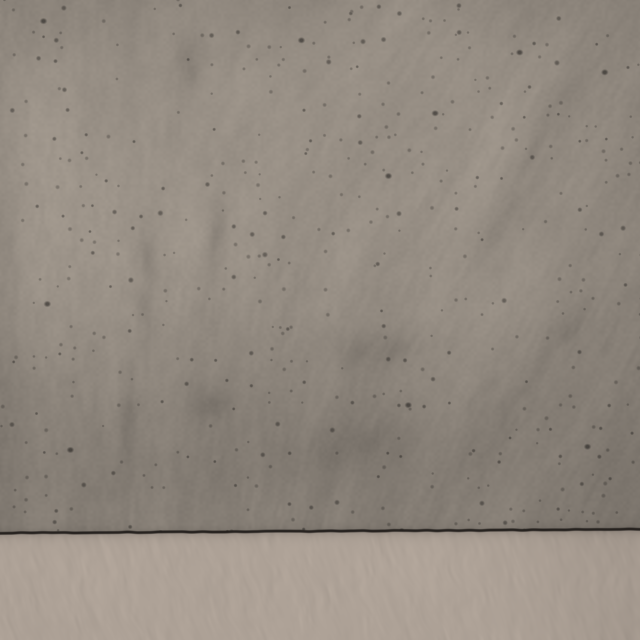
Reproduce this texture procedurally as a Shadertoy shader.

```glsl
// Weathered concrete slab above a pale, wrinkled plaster band, split by a thin dark seam.
// The slab layers broad light, leaning noise streaks, soft stains and hashed pits;
// the plaster is a stretched noise height field lit from one side.

const vec3 CONCRETE_TINT = vec3(1.0, 0.944, 0.878);
const vec3 PLASTER_COLOR = vec3(0.682, 0.635, 0.592);
const vec3 SEAM_COLOR = vec3(0.12, 0.105, 0.095);
const float SEAM_LEFT = 0.167;
const float SEAM_RIGHT = 0.173;
const float SEAM_HALF_WIDTH = 0.0021;
const float STREAK_LEAN = 0.5;
const float STREAK_DEPTH = 0.06;
const float STAIN_DEPTH = 0.045;
const float WRINKLE_DEPTH = 0.09;

// Stains: centre xy, half extent zw
const int STAIN_COUNT = 11;
const vec4 STAINS[STAIN_COUNT] = vec4[](
    vec4(0.34, 0.63, 0.014, 0.06), vec4(0.90, 0.50, 0.028, 0.05),
    vec4(0.85, 0.80, 0.016, 0.09), vec4(0.775, 0.645, 0.02, 0.06),
    vec4(0.59, 0.46, 0.07, 0.03), vec4(0.20, 0.34, 0.015, 0.07),
    vec4(0.325, 0.365, 0.03, 0.025), vec4(0.55, 0.30, 0.10, 0.04),
    vec4(0.80, 0.36, 0.022, 0.09), vec4(0.295, 0.90, 0.022, 0.04),
    vec4(0.23, 0.58, 0.015, 0.09));

// Largest pits
const int PIT_COUNT = 10;
const vec2 PITS[PIT_COUNT] = vec2[](
    vec2(0.812, 0.918), vec2(0.68, 0.823), vec2(0.607, 0.725), vec2(0.471, 0.937),
    vec2(0.074, 0.525), vec2(0.638, 0.367), vec2(0.11, 0.297), vec2(0.918, 0.302),
    vec2(0.945, 0.887), vec2(0.068, 0.967));

float hash(vec2 p) {
    return fract(sin(dot(p, vec2(127.1, 311.7))) * 43758.5453);
}

float noise(vec2 p) {
    vec2 i = floor(p), f = fract(p);
    f = f * f * (3.0 - 2.0 * f);
    return mix(mix(hash(i), hash(i + vec2(1, 0)), f.x),
               mix(hash(i + vec2(0, 1)), hash(i + vec2(1, 1)), f.x), f.y);
}

float fbm(vec2 p) {
    float sum = 0.0, amp = 0.5;
    for (int i = 0; i < 5; i++) {
        sum += amp * noise(p);
        p = mat2(1.6, 1.2, -1.2, 1.6) * p + 7.3;
        amp *= 0.5;
    }
    return sum;
}

float blob(vec2 p, vec2 centre, vec2 extent) {
    vec2 d = (p - centre) / extent;
    return exp(-dot(d, d));
}

// Small pits, at most one per cell, dense only in some patches
float scatteredPits(vec2 p, float cells, float chance, float radius, float px) {
    vec2 id = floor(p * cells);
    vec2 centre = (id + 0.2 + 0.6 * vec2(hash(id + 3.1), hash(id + 8.7))) / cells;
    float r = radius * (0.5 + 0.7 * hash(id + 5.9));
    float present = step(hash(id + 1.3), chance * (0.3 + 1.4 * noise(id / cells * 6.0)));
    return present * (1.0 - smoothstep(r * 0.3, r + px, length(p - centre)));
}

vec3 concrete(vec2 p, float px) {
    // Broad light
    float v = 0.572;
    v += 0.045 * blob(p, vec2(0.16, 0.70), vec2(0.25, 0.25));
    v += 0.032 * blob(p, vec2(0.62, 0.78), vec2(0.26, 0.28));
    v -= 0.052 * smoothstep(0.58, 0.24, p.y);
    v -= 0.035 * smoothstep(0.75, 1.05, p.x);
    v -= 0.025 * smoothstep(0.88, 1.02, p.y) + 0.02 * smoothstep(0.06, 0.0, p.x);

    // Streaks, upright at left and leaning at right
    float lean = STREAK_LEAN * smoothstep(0.1, 0.75, p.x);
    vec2 q = vec2(p.x - lean * (p.y - 0.5), p.y);
    v += STREAK_DEPTH * (fbm(q * vec2(22.0, 5.0)) - 0.48);
    v += 0.035 * (fbm(p * 8.0 + 20.0) - 0.48);
    v += 0.022 * (noise(q * vec2(120.0, 35.0)) - 0.5);
    v += 0.018 * (noise(p * 210.0) - 0.5);

    // Stains with ragged edges
    float ragged = 0.35 + 1.3 * fbm(q * vec2(50.0, 25.0));
    for (int i = 0; i < STAIN_COUNT; i++) {
        vec2 d = p - STAINS[i].xy;
        d.x -= lean * d.y;
        v -= STAIN_DEPTH * ragged * blob(d, vec2(0), STAINS[i].zw);
    }

    // Pits
    float pit = 0.45 * scatteredPits(p, 26.0, 0.22, 0.0034, px);
    pit = max(pit, 0.3 * scatteredPits(p + 0.37, 55.0, 0.14, 0.0026, px));
    for (int i = 0; i < PIT_COUNT; i++) {
        float d = length((p - PITS[i]) * vec2(1.0, 1.15));
        pit = max(pit, 0.6 * (1.0 - smoothstep(0.0015, 0.0052 + px, d)));
    }
    return v * CONCRETE_TINT * (1.0 - 0.75 * pit);
}

float wrinkleHeight(vec2 p) {
    p.x += 0.35 * p.y + 0.012 * noise(p * 28.0);
    return noise(p * vec2(75.0, 26.0)) + 0.45 * noise(p * vec2(150.0, 65.0) + 9.0);
}

vec3 plaster(vec2 p, float depth) {
    float relief = wrinkleHeight(p + vec2(0.003, -0.002)) - wrinkleHeight(p);
    float light = 1.0 + WRINKLE_DEPTH * relief + 0.04 * (fbm(p * 9.0) - 0.48);
    light -= 0.05 * smoothstep(0.7, 1.0, p.x) + 0.07 * exp(-depth / 0.008);
    return PLASTER_COLOR * light;
}

void mainImage(out vec4 fragColor, in vec2 fragCoord) {
    vec2 p = fragCoord / iResolution.xy;
    float px = 1.0 / iResolution.y;
    float seamY = mix(SEAM_LEFT, SEAM_RIGHT, p.x) + 0.0012 * (noise(vec2(p.x * 60.0, 2.0)) - 0.5);
    float d = p.y - seamY;

    vec3 color = mix(plaster(p, max(-d, 0.0)), concrete(p, px), smoothstep(-px, px, d));
    color *= 1.0 - 0.12 * exp(-abs(d) / 0.006);
    float seam = 1.0 - smoothstep(SEAM_HALF_WIDTH - px, SEAM_HALF_WIDTH + px, abs(d));
    fragColor = vec4(mix(color, SEAM_COLOR, 0.92 * seam), 1.0);
}
```
